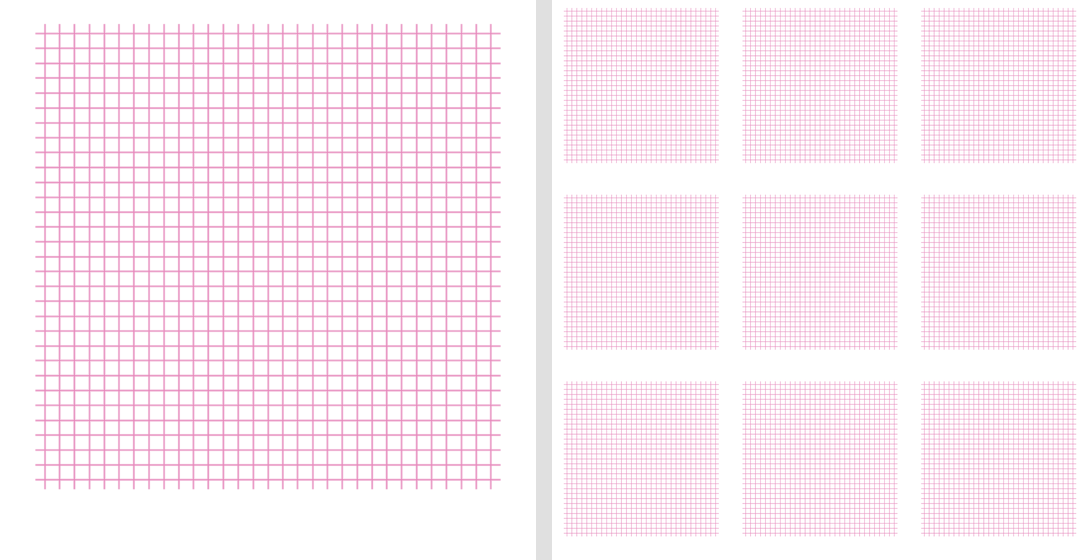
Left: one tile. Right: repeated 3 by 3.
Write a Shadertoy shader that draws this pattern.

```glsl
// Pink square grid of fine soft lines with overhanging ends on a white sheet.
#define ASPECT 0.957                    // sheet width over height
#define CENTRE vec2(0.0, 0.0417)        // grid centre from sheet centre
#define PITCH 0.02656                   // spacing of lines, in sheet heights
#define SIDE_LINES 15.0                 // lines on each side of the middle one
#define REACH 0.4154                    // half length of a line
#define HALF_WIDTH 0.00156
#define SOFTNESS 0.0015
#define DRIFT 0.0011                    // range of line misplacement
#define FADE 0.12                       // range of line strength
#define PAPER vec3(1.0)
#define INK vec3(0.91, 0.58, 0.76)
#define CROSSING vec3(0.91, 0.53, 0.735)

float hash(float n, float seed) {
    vec2 q = fract(vec2(n + 37.0, seed + 11.0) * vec2(0.1031, 0.1137));
    q += dot(q, q.yx + 33.33);
    return fract((q.x + q.y) * q.x);
}

// Ink of one family of parallel lines; the lines run in the "along" direction.
float ruledLines(float across, float along, float seed, float edge) {
    float index = clamp(round(across / PITCH), -SIDE_LINES, SIDE_LINES);
    float offset = (hash(index, seed) - 0.5) * DRIFT;
    float dist = abs(across - index * PITCH - offset);
    float body = 1.0 - smoothstep(HALF_WIDTH - edge, HALF_WIDTH + edge, dist);
    float ends = 1.0 - smoothstep(REACH - edge, REACH + edge, abs(along));
    return body * ends * (1.0 - FADE * hash(index, seed + 5.0));
}

void mainImage(out vec4 fragColor, in vec2 fragCoord) {
    // Fit the sheet in the canvas; its blank margin wraps without a seam.
    float sheet = min(iResolution.x / ASPECT, iResolution.y);
    vec2 p = (fragCoord - 0.5 * iResolution.xy) / sheet - CENTRE;
    float edge = max(SOFTNESS, 0.7 / sheet);

    float upright = ruledLines(p.x, p.y, 1.0, edge);
    float level = ruledLines(p.y, p.x, 2.0, edge);

    // Ink deepens a little where two lines overlap.
    vec3 color = mix(PAPER, INK, max(upright, level));
    color = mix(color, CROSSING, upright * level);
    fragColor = vec4(color, 1.0);
}
```
